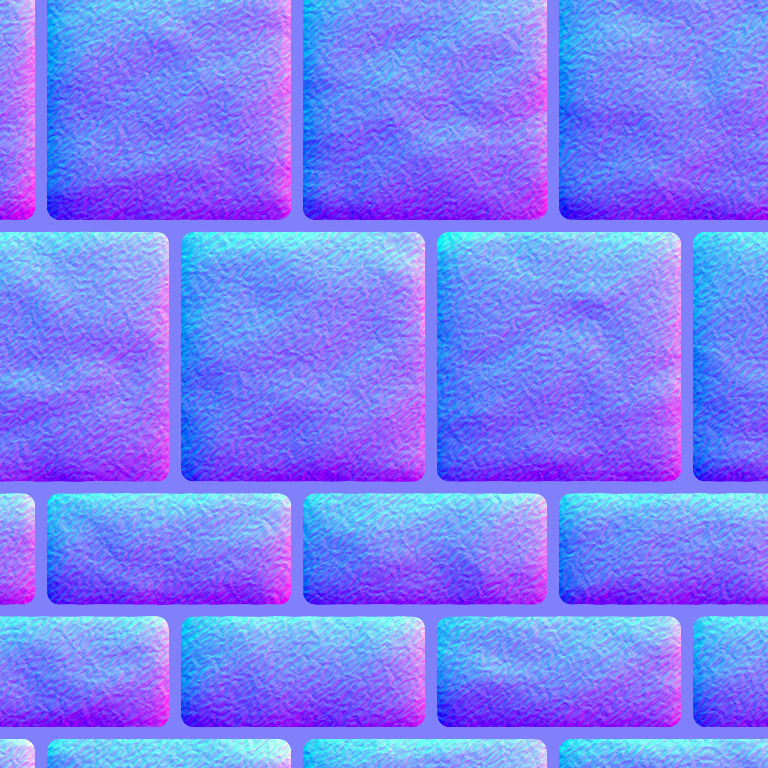
Give the GLSL for this texture map, as a Shadertoy shader.

```glsl
// Tangent-space normal map of worn, pillowed stone blocks in two tall and two short courses.

const float COLUMNS = 3.0;
const float COURSE_HEIGHT[4] = float[4](0.1595, 0.1602, 0.3405, 0.3398);
const float FIRST_JOINT = 0.0456;               // height of the lowest mortar joint
const vec2  COURSE_SHIFT = vec2(0.2279, 0.0534); // joint offset of even and odd courses
const float HALF_GAP = 0.0079;
const float CORNER_RADIUS = 0.016;
const float EDGE_WOBBLE = 0.0008;
const vec2  BEVEL_WIDTH = vec2(0.021, 0.027);
const vec2  BEVEL_SLOPE = vec2(0.80, 0.76);
const vec2  PILLOW_SLOPE = vec2(0.09, 0.19);
const float DENT_SCALE = 12.0;
const float DENT_SLOPE = 0.13;
const float GRAIN_SCALE = 140.0;
const float GRAIN_SLOPE = 0.22;
const vec2  OVERALL_TILT = vec2(-0.04, 0.0);
const vec3  MORTAR = vec3(0.505, 0.5, 0.985);

vec2 hashGradient(vec2 cell) {
    uvec2 k = uvec2(ivec2(cell)) * uvec2(1597334673u, 3812015801u);
    uint h = (k.x ^ k.y) * 1597334673u;
    h = (h ^ (h >> 15)) * 2246822519u;
    float angle = float((h ^ (h >> 13)) & 65535u) * 6.2832 / 65536.0;
    return vec2(cos(angle), sin(angle));
}

float gradientNoise(vec2 p) {
    vec2 i = floor(p), f = p - i;
    vec2 u = f * f * f * (f * (f * 6.0 - 15.0) + 10.0);
    float a = dot(hashGradient(i), f);
    float b = dot(hashGradient(i + vec2(1, 0)), f - vec2(1, 0));
    float c = dot(hashGradient(i + vec2(0, 1)), f - vec2(0, 1));
    float d = dot(hashGradient(i + vec2(1, 1)), f - vec2(1, 1));
    return mix(mix(a, b, u.x), mix(c, d, u.x), u.y);
}

// Fine leathery ridges, stretched along a shallow rising diagonal
float grainHeight(vec2 p) {
    p += 0.7 * gradientNoise(p * 0.4 + 11.3);
    vec2 q = vec2(0.65 * p.x + 0.4 * p.y, 0.95 * p.y - 0.65 * p.x);
    return gradientNoise(q) + 0.35 * gradientNoise(q * 1.9 + 31.7);
}

// Broad, soft hollows
float dentHeight(vec2 p) {
    vec2 q = p + 0.5 * gradientNoise(p * 0.6 + 7.3);
    q = vec2(0.6 * q.x + 0.45 * q.y, q.y - 0.45 * q.x);
    return gradientNoise(q) + 0.3 * gradientNoise(q * 1.9 + 19.4);
}

vec2 grainSlope(vec2 p) {
    const float e = 0.25;
    float h = grainHeight(p);
    return (vec2(grainHeight(p + vec2(e, 0)), grainHeight(p + vec2(0, e))) - h) / e;
}

vec2 dentSlope(vec2 p) {
    const float e = 0.1;
    float h = dentHeight(p);
    return (vec2(dentHeight(p + vec2(e, 0)), dentHeight(p + vec2(0, e))) - h) / e;
}

float roundedBox(vec2 p, vec2 halfSize, float radius) {
    vec2 q = abs(p) - halfSize + radius;
    return length(max(q, 0.0)) + min(max(q.x, q.y), 0.0) - radius;
}

void mainImage(out vec4 fragColor, in vec2 fragCoord) {
    vec2 uv = fragCoord / iResolution.xy;
    float pixel = 1.0 / min(iResolution.x, iResolution.y);

    // Find the course, then the block within it
    float y = fract(uv.y - FIRST_JOINT);
    int course = 0;
    for (int i = 0; i < 3; i++) {
        if (course == i && y >= COURSE_HEIGHT[i]) {
            y -= COURSE_HEIGHT[i];
            course++;
        }
    }
    float shift = course % 2 == 0 ? COURSE_SHIFT.x : COURSE_SHIFT.y;
    float x = (uv.x - shift) * COLUMNS;
    vec2 blockId = vec2(mod(floor(x), COLUMNS), float(course));
    vec2 pitch = vec2(1.0 / COLUMNS, COURSE_HEIGHT[course]);
    vec2 local = vec2(fract(x) / COLUMNS, y) - 0.5 * pitch;
    vec2 halfSize = 0.5 * pitch - HALF_GAP;
    vec2 seeded = local + 3.0 + blockId * vec2(2.37, 3.71);

    // Block outline with slightly worn edges
    float outline = roundedBox(local, halfSize, CORNER_RADIUS);
    outline += EDGE_WOBBLE * gradientNoise(seeded * 45.0);
    float block = smoothstep(0.5 * pixel, -0.5 * pixel, outline);

    // Slope: edge bevels, pillow curve, dents and grain
    vec2 toHigh = max(halfSize - local, 0.0);
    vec2 toLow = max(halfSize + local, 0.0);
    vec2 slope = BEVEL_SLOPE * (exp(-toHigh / BEVEL_WIDTH) - exp(-toLow / BEVEL_WIDTH));
    slope += PILLOW_SLOPE * local / halfSize;
    slope -= DENT_SLOPE * dentSlope(seeded * DENT_SCALE);
    slope -= GRAIN_SLOPE * grainSlope(seeded * GRAIN_SCALE);
    slope += OVERALL_TILT;

    // Encode the slope as a colour
    vec3 stone = vec3(0.5 + 0.5 * slope, 0.985 - 0.03 * min(dot(slope, slope), 1.0));
    fragColor = vec4(clamp(mix(MORTAR, stone, block), 0.0, 1.0), 1.0);
}
```
